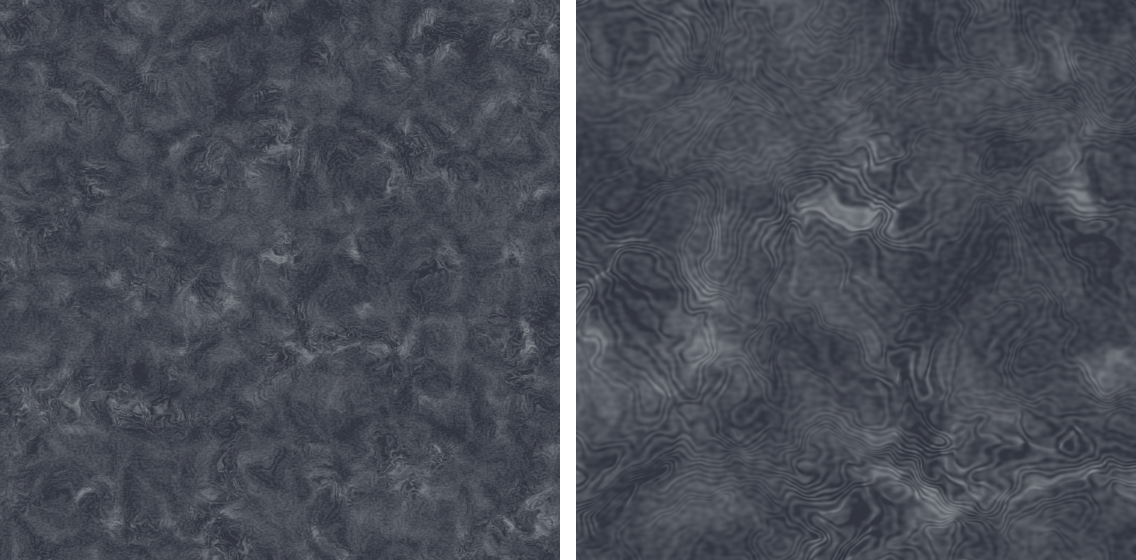
Left: the whole. Right: its middle third, enlarged.
Give the GLSL for this texture, as a Shadertoy shader.

```glsl
#define DARK_SLATE vec3(0.195, 0.208, 0.250)
#define PALE_SLATE vec3(0.475, 0.488, 0.515)
#define BASE_TONE 0.275
#define WARP_SCALE 10.0
#define WARP_AMOUNT 0.085
#define BURL_SCALE 13.0
#define RING_DENSITY 115.0
#define GRAIN_DENSITY 420.0
#define RING_CONTRAST 0.13
#define MOTTLE_CONTRAST 0.70
#define VEIN_CONTRAST 0.34
#define SPECK_CONTRAST 0.24

vec2 gradientAt(vec2 cell) {
    vec3 h = fract(cell.xyx * vec3(0.1031, 0.1030, 0.0973));
    h += dot(h, h.yzx + 33.33);
    float angle = 6.2832 * fract((h.x + h.y) * h.z);
    return vec2(cos(angle), sin(angle));
}

float gradientNoise(vec2 p) {
    vec2 cell = floor(p), f = p - cell;
    vec2 u = f * f * f * (f * (f * 6.0 - 15.0) + 10.0);
    vec2 e = vec2(1.0, 0.0);
    float low = mix(dot(gradientAt(cell), f),
                    dot(gradientAt(cell + e), f - e), u.x);
    float high = mix(dot(gradientAt(cell + e.yx), f - e.yx),
                     dot(gradientAt(cell + 1.0), f - 1.0), u.x);
    return mix(low, high, u.y);
}

float fbm(vec2 p, int octaves) {
    float sum = 0.0, amplitude = 0.5;
    for (int i = 0; i < octaves; i++) {
        sum += amplitude * gradientNoise(p);
        p = mat2(1.6, 1.2, -1.2, 1.6) * p + 17.3;
        amplitude *= 0.5;
    }
    return sum;
}

// Thin line along the zero contour of a field
float contour(float field, float width) {
    return 1.0 - smoothstep(0.0, width, abs(field));
}

void mainImage(out vec4 fragColor, in vec2 fragCoord) {
    vec2 uv = fragCoord / iResolution.y;

    // Swirling domain shared by every layer
    vec2 warp = vec2(fbm(uv * WARP_SCALE + 3.7, 4),
                     fbm(uv * WARP_SCALE + 41.2, 4));
    vec2 swirl = uv + WARP_AMOUNT * warp;

    // Fine growth rings, faded where they become too dense to resolve
    float burl = fbm(swirl * BURL_SCALE + 70.0, 3);
    float phase = burl * RING_DENSITY + swirl.y * GRAIN_DENSITY;
    float resolved = 1.0 - smoothstep(1.8, 4.2, fwidth(phase));
    float rings = sin(phase) * resolved;

    // Broad clouds and smaller blotches
    float cloud = fbm(uv * 6.0 + 9.0, 3);
    float mottle = fbm(swirl * 23.0 + 120.0, 5);
    float patches = smoothstep(-0.08, 0.26, fbm(uv * 9.0 + 55.0, 3));

    // Pale winding veins and darker creases
    float veinField = fbm(swirl * 12.0 + 200.0, 4);
    float veins = contour(veinField, 0.045) * patches;
    float creases = contour(burl - 0.06, 0.035);
    float specks = gradientNoise(uv * vec2(190.0, 260.0));

    float tone = BASE_TONE + 0.38 * cloud + MOTTLE_CONTRAST * mottle;
    tone += RING_CONTRAST * rings * (0.55 + 0.8 * patches);
    tone += VEIN_CONTRAST * veins * (0.75 + 0.4 * rings);
    tone += 0.35 * patches * smoothstep(0.04, 0.28, mottle);
    tone += SPECK_CONTRAST * specks - 0.08 * creases;

    fragColor = vec4(mix(DARK_SLATE, PALE_SLATE, clamp(tone, 0.0, 1.1)), 1.0);
}
```
